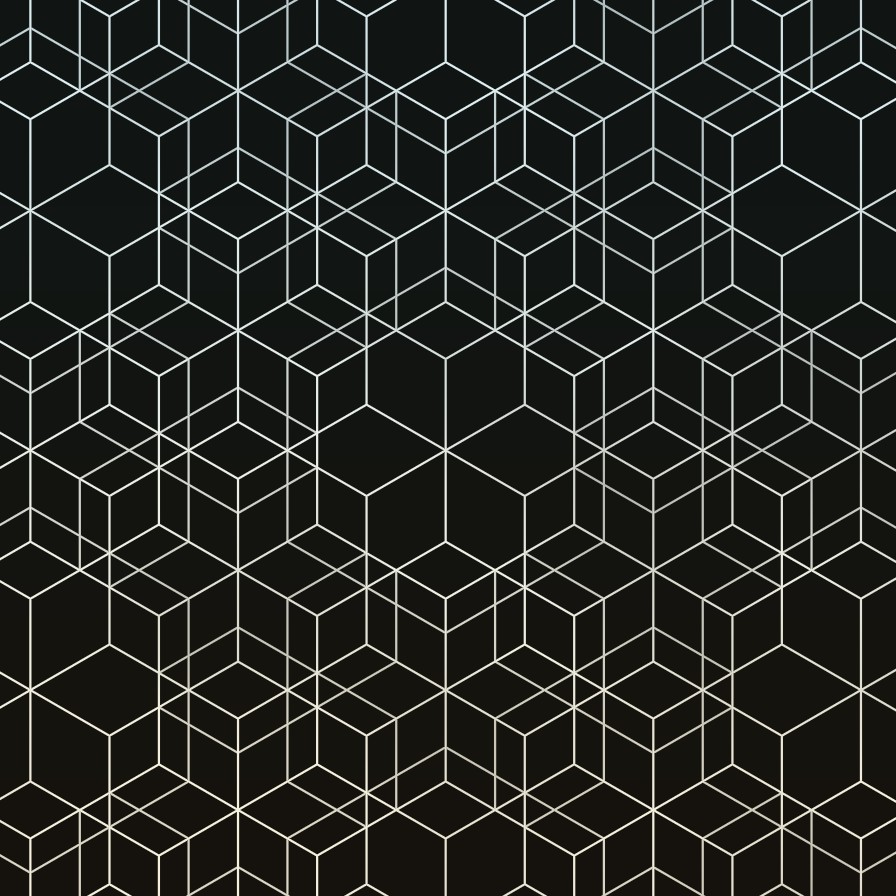
This pattern is drawn by a WebGL 2 fragment shader. Its source:

```glsl
#version 300 es
precision highp float;
// Overlapping wire cubes on a triangular lattice, pale lines on near black.
// Each triangle is drawn in barycentric weights: broken edges, inner chords,
// and offset chords that stop short around every second lattice point.

uniform vec2 u_resolution;
out vec4 fragColor;

const vec2  STAR_CENTER   = vec2(0.4974, 0.4974); // an open star
const float LATTICE       = 0.2676;  // spacing of lattice points
const float SPOKE         = 0.381;   // spoke length, share of a lattice edge
const float OFFSET        = 1.0 - 2.0 * SPOKE;
const float LINE_WIDTH    = 0.0025;
const float INNER_OPACITY = 0.88;    // strength of the offset chords
const float WEAR          = 0.16;    // uneven line strength
const float WEAR_SCALE    = 5.0;
const float ROOT3_HALF    = 0.8660254;
const vec3  GROUND_LOW    = vec3(0.082, 0.072, 0.050);
const vec3  GROUND_HIGH   = vec3(0.062, 0.084, 0.080);
const vec3  LINE_LOW      = vec3(0.96, 0.94, 0.87);
const vec3  LINE_HIGH     = vec3(0.87, 0.93, 0.94);

vec2 hashGradient(vec2 cell) {
    float n = fract(sin(dot(cell, vec2(127.1, 311.7))) * 43758.5);
    return vec2(cos(6.28318 * n), sin(6.28318 * n));
}

float gradientNoise(vec2 p) {
    vec2 c = floor(p), f = p - c;
    vec2 s = f * f * (3.0 - 2.0 * f);
    vec2 r = vec2(1.0, 0.0);
    float low  = mix(dot(hashGradient(c), f),
                     dot(hashGradient(c + r.xy), f - r.xy), s.x);
    float high = mix(dot(hashGradient(c + r.yx), f - r.yx),
                     dot(hashGradient(c + r.xx), f - r.xx), s.x);
    return mix(low, high, s.y);
}

bool isStar(vec2 node) {
    vec2 parity = mod(node, 2.0);
    return parity.x + parity.y < 0.5;
}

// x: distance to spokes and main chords, y: distance to offset chords
vec2 latticeDistances(vec2 p) {
    float column = p.x / ROOT3_HALF;
    vec2 skew = vec2(p.y - 0.5 * column, column);
    vec2 cell = floor(skew), f = skew - cell;

    // Corner weights of the up or down triangle in this cell
    bool lower = f.x + f.y < 1.0;
    vec3 weight = lower ? vec3(1.0 - f.x - f.y, f.x, f.y)
                        : vec3(f.x + f.y - 1.0, 1.0 - f.x, 1.0 - f.y);
    vec2 corner0 = lower ? cell : cell + 1.0;
    vec2 corner1 = cell + (lower ? vec2(1.0, 0.0) : vec2(0.0, 1.0));
    vec2 corner2 = cell + (lower ? vec2(0.0, 1.0) : vec2(1.0, 0.0));
    bvec3 star = bvec3(isStar(corner0), isStar(corner1), isStar(corner2));

    vec2 nearest = vec2(1.0);
    for (int i = 0; i < 3; i++) {
        int j = (i + 1) % 3;
        int k = (i + 2) % 3;
        float along = 0.5 * (weight[j] - weight[k]);

        // Spokes leave a gap in the middle of each edge
        float gap = max(0.0, 0.5 - SPOKE - abs(along));
        float spoke = length(vec2(weight[i] * ROOT3_HALF, gap));
        float chord = abs(weight[i] - SPOKE) * ROOT3_HALF;
        nearest.x = min(nearest.x, min(spoke, chord));

        // Offset chords end halfway when they head for a star
        float past = star[j] ? max(0.0, along)
                   : star[k] ? max(0.0, -along) : 0.0;
        float inner = length(vec2((weight[i] - OFFSET) * ROOT3_HALF, past));
        nearest.y = min(nearest.y, inner);
    }
    return nearest * LATTICE;
}

void main() {
    float side = min(u_resolution.x, u_resolution.y);
    vec2 uv = gl_FragCoord.xy / side;
    float height = gl_FragCoord.y / u_resolution.y;
    float pixel = 1.0 / side;

    // Smooth line coverage
    vec2 d = latticeDistances((uv - STAR_CENTER) / LATTICE);
    vec2 cover = clamp((0.5 * LINE_WIDTH - d) / pixel + 0.5, 0.0, 1.0);
    cover *= min(1.0, LINE_WIDTH / pixel);
    float ink = max(cover.x, cover.y * INNER_OPACITY);

    // Strength drifts softly and fades a little to the right
    float drift = gradientNoise(uv * WEAR_SCALE) * WEAR;
    ink *= clamp(1.0 + drift - 0.08 * uv.x, 0.0, 1.0);

    // Cool at the top, warm at the bottom
    float cool = smoothstep(0.0, 1.0, height);
    vec3 ground = mix(GROUND_LOW, GROUND_HIGH, cool);
    vec3 lineColor = mix(LINE_LOW, LINE_HIGH, cool);
    fragColor = vec4(mix(ground, lineColor, ink), 1.0);
}
```
